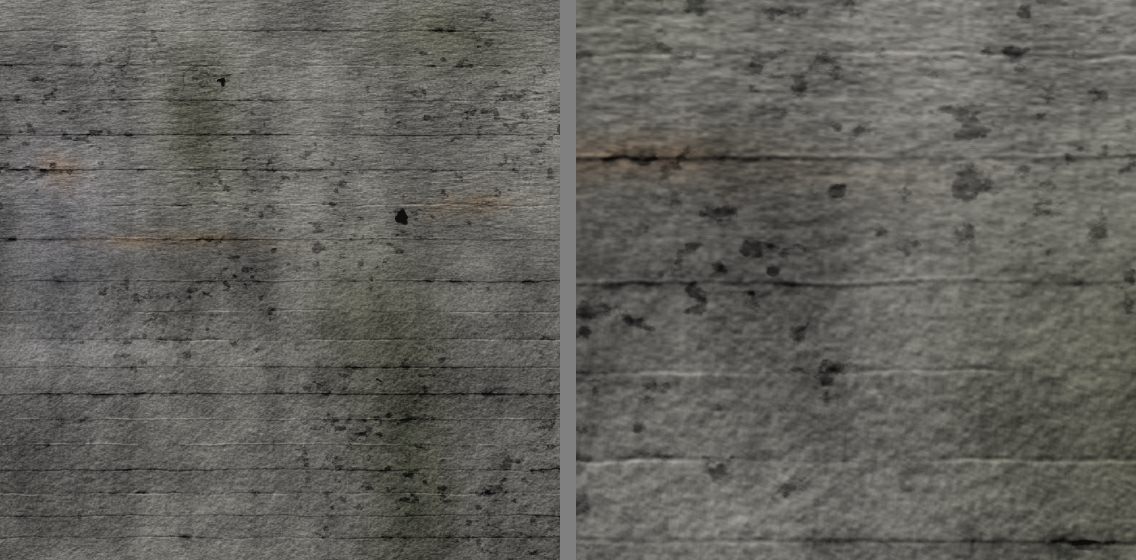
Left, the full canvas; right, a detail of the centre.
Reproduce this texture procedurally as a three.js fragment shader.

```glsl
// Weathered board-marked concrete: eighteen uneven horizontal seams over grey,
// wood-grained relief. Seam heights follow a formula; layered value noise adds
// pits, crumbling, dark runs of damp, moss and faint rust.
varying vec2 vUv;

float hash(vec2 p) {
  vec3 q = fract(p.xyx * 0.1031);
  q += dot(q, q.yzx + 33.33);
  return fract((q.x + q.y) * q.z);
}

float noise(vec2 p) {
  vec2 i = floor(p), f = fract(p);
  f = f * f * (3.0 - 2.0 * f);
  return mix(mix(hash(i), hash(i + vec2(1.0, 0.0)), f.x),
             mix(hash(i + vec2(0.0, 1.0)), hash(i + 1.0), f.x), f.y);
}

float fbm(vec2 p) {
  float sum = 0.0, gain = 0.516;
  for (int i = 0; i < 5; i++) {
    sum += gain * noise(p);
    p = p * 2.03 + 17.3;
    gain *= 0.5;
  }
  return sum;
}

// Soft elliptical patch
float blob(vec2 p, vec2 centre, vec2 radius) {
  vec2 d = (p - centre) / radius;
  return exp(-dot(d, d));
}

// Distance of a seam from the top: even boards first, then narrowing ones
float seamHeight(float k) {
  float j = k - 8.0;
  return k < 7.0 ? 0.0547 + 0.0621 * k : 0.5547 + 0.0519 * j - 0.00077 * j * j;
}

// Surface height: long wood grain above, rounder grit below
float relief(vec2 p) {
  float grain = fbm(p * vec2(55.0, 190.0));
  float grit = fbm(p * vec2(105.0, 135.0) + 40.0);
  return mix(grain, grit, smoothstep(0.35, 0.6, p.y));
}

void main() {
  vec2 p = vec2(vUv.x, 1.0 - vUv.y);
  vec2 warped = p + 0.06 * (vec2(fbm(p * 9.0), fbm(p * 9.0 + 31.0)) - 0.5);

  // Seams: dark joint, pale lip, soft grime and broken chips
  float joint = 0.0, lip = 0.0, grime = 0.0, chips = 0.0, board = 0.0;
  float chipNoise = smoothstep(0.55, 0.72, fbm(p * vec2(48.0, 75.0) + 8.0));
  for (int i = 0; i < 18; i++) {
    float id = float(i);
    float d = p.y - seamHeight(id);
    board += step(0.0, d);
    float rough = mix(0.002, 0.005, hash(vec2(id, 5.0)));
    d += rough * (noise(vec2(p.x * 16.0, id * 7.0)) - 0.5)
       + 0.4 * rough * (noise(vec2(p.x * 95.0, id * 11.0)) - 0.5);
    float wear = noise(vec2(p.x * 9.0, id * 13.0 + 3.0));
    float darkness = mix(0.35, 1.0, hash(vec2(id, 9.0)));
    float side = hash(vec2(id, 2.0)) < 0.6 ? 0.0024 : -0.0024;
    joint += darkness * mix(0.45, 1.0, wear) * exp(-pow(d / 0.0015, 2.0));
    lip += (1.25 - darkness) * smoothstep(0.2, 0.8, noise(vec2(p.x * 23.0, id * 5.0)))
         * exp(-pow((d + side) / 0.0014, 2.0));
    grime += darkness * wear * exp(-abs(d) / 0.007);
    chips += chipNoise * smoothstep(0.5, 0.75, wear) * exp(-pow(d / 0.006, 2.0));
  }

  // Cloudy base, board tint, fine grain and light from above
  float tone = 0.437 - 0.05 * smoothstep(0.5, 0.85, p.y);
  tone += 0.3 * (fbm(p * vec2(5.0, 6.0) + 2.0) - 0.5);
  tone += 0.1 * (fbm(p * vec2(28.0, 34.0)) - 0.5);
  tone += 0.035 * (hash(vec2(board, 21.0)) - 0.5);
  tone += 0.36 * (relief(p) - relief(p + vec2(-0.0012, -0.0019)));
  tone += 0.11 * (noise(p * vec2(290.0, 390.0)) - 0.5);

  // Damp runs and moss
  float run = blob(warped, vec2(0.73, 0.83), vec2(0.07, 0.25))
            + 0.7 * blob(warped, vec2(0.66, 0.57), vec2(0.08, 0.12));
  float moss = blob(warped, vec2(0.36, 0.23), vec2(0.06, 0.11))
             + 0.8 * blob(warped, vec2(0.80, 0.07), vec2(0.12, 0.06));
  float edges = blob(warped, vec2(0.0, 0.09), vec2(0.05, 0.06))
              + blob(warped, vec2(0.96, 0.55), vec2(0.07, 0.09))
              + 0.7 * blob(warped, vec2(0.06, 0.83), vec2(0.13, 0.12));
  float streaks = smoothstep(0.45, 0.75, fbm(vec2(p.x * 17.0, p.y * 2.5)));
  float stain = clamp(run + 0.6 * moss + 0.5 * edges, 0.0, 1.0);
  tone -= 0.125 * stain + 0.055 * streaks;
  tone += 0.04 * blob(warped, vec2(0.72, 0.53), vec2(0.025, 0.07));

  // Small pits and a crumbled strip near the top
  float patches = smoothstep(0.42, 0.62, fbm(p * 7.0 + 13.0) + 0.1 * stain);
  float pits = patches * smoothstep(0.62, 0.78, fbm(p * vec2(62.0, 85.0) + 5.0));
  float crumbled = blob(warped, vec2(0.25, 0.135), vec2(0.17, 0.045))
                 + 0.5 * blob(warped, vec2(0.84, 0.19), vec2(0.10, 0.05));
  float cracks = 1.0 - smoothstep(0.02, 0.12, abs(fbm(p * vec2(32.0, 48.0)) - 0.5) * 2.0);
  tone -= 0.17 * pits + 0.13 * crumbled * cracks;
  tone += 0.16 * lip - 0.19 * min(joint, 1.0) - 0.07 * grime - 0.17 * min(chips, 1.0);

  // Deep holes with ragged rims
  vec2 ragged = p + 0.012 * (vec2(noise(p * 110.0), noise(p * 110.0 + 9.0)) - 0.5);
  float hole = blob(ragged, vec2(0.717, 0.387), vec2(0.010, 0.014))
             + 0.8 * blob(ragged, vec2(0.398, 0.147), vec2(0.012, 0.006))
             + 0.6 * blob(ragged, vec2(0.675, 0.682), vec2(0.006, 0.005));
  tone = mix(tone, 0.06, smoothstep(0.35, 0.6, hole));

  // Grey with olive moss, rust and a cool cast
  float rust = blob(warped, vec2(0.11, 0.30), vec2(0.035, 0.035))
             + blob(warped, vec2(0.83, 0.36), vec2(0.07, 0.02))
             + blob(warped, vec2(0.32, 0.425), vec2(0.16, 0.014));
  vec3 colour = clamp(tone, 0.05, 0.72) * vec3(1.0, 0.99, 0.945);
  colour *= mix(vec3(1.0), vec3(0.98, 1.0, 0.89), clamp(run + moss, 0.0, 1.0));
  colour *= mix(vec3(1.0), vec3(1.18, 0.99, 0.82), 0.75 * min(rust, 1.0) * fbm(p * 40.0) * 1.5);
  colour *= mix(vec3(1.0), vec3(0.98, 0.98, 1.05), blob(p, vec2(0.10, 0.42), vec2(0.14, 0.3)));
  gl_FragColor = vec4(colour, 1.0);
}
```
